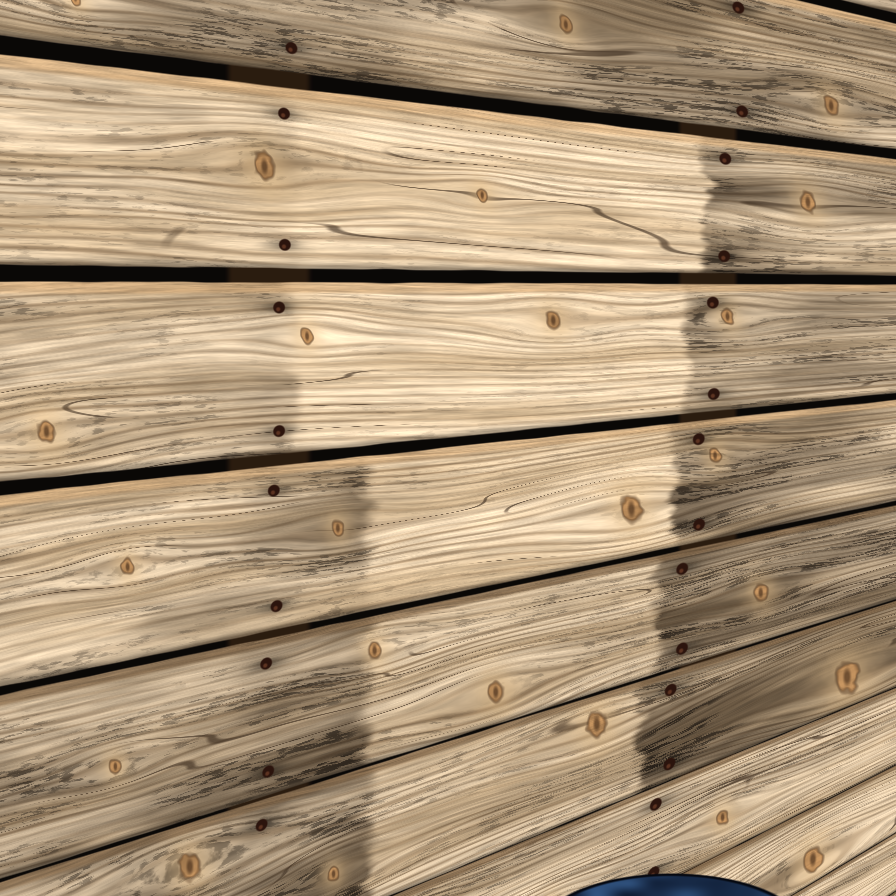
A WebGL 1 fragment shader for this texture:

```glsl
precision highp float;
uniform vec2 u_resolution;

float hash(vec2 p) {
  return fract(sin(dot(p, vec2(127.1, 311.7))) * 43758.5453);
}

float noise(vec2 p) {
  vec2 i = floor(p), f = fract(p);
  f = f * f * (3.0 - 2.0 * f);
  return mix(mix(hash(i), hash(i + vec2(1.0, 0.0)), f.x),
             mix(hash(i + vec2(0.0, 1.0)), hash(i + 1.0), f.x), f.y);
}

float fbm(vec2 p) {
  float sum = 0.0, amp = 0.5;
  for (int i = 0; i < 4; i++) {
    sum += amp * noise(p);
    p = p * 2.03 + 17.3;
    amp *= 0.5;
  }
  return sum / 0.9375;
}

void main() {
  vec2 uv = gl_FragCoord.xy / u_resolution;
  float x = uv.x;

  // Perspective: board joint k lies at y = a - b*k + c*k*k
  float a = mix(0.95, 0.828, x);
  float b = mix(0.262, 0.146, x);
  float c = mix(0.0072, 0.0054, x);
  float boardHeight = sqrt(max(b * b - 4.0 * c * (a - uv.y), 0.0004));
  float k = (b - boardHeight) / (2.0 * c);
  float row = floor(k), v = k - row;
  float px = 1.0 / u_resolution.y;
  float aa = px / boardHeight;
  float seed = row * 7.31 + 20.0;

  // Knots push the grain aside
  float grain = v + 0.16 * (noise(vec2(x * 2.5 + seed, v * 2.0 + seed)) - 0.5);
  float core = 0.0, halo = 0.0, rim = 0.0, pith = 0.0;
  for (int i = 0; i < 4; i++) {
    vec2 cell = vec2(float(i) + 3.0, row + 11.0);
    float present = step(0.3, hash(cell));
    vec2 at = vec2((float(i) + 0.15 + 0.7 * hash(cell + 31.7)) / 4.0, 0.24 + 0.52 * hash(cell + 57.1));
    float r = 0.009 + 0.012 * pow(hash(cell + 83.9), 1.5);
    vec2 d = vec2(x - at.x, (v - at.y) * boardHeight);
    float e = length(d * vec2(0.4, 1.0)) / r;
    grain -= present * 0.85 * (v - at.y) * exp(-e * e * 0.16);
    d.y -= 0.3 * d.x;
    float l = length(d * vec2(1.15, 0.9)) + r * 0.3 * (noise(d * 160.0 + cell) - 0.5);
    core = max(core, present * (1.0 - smoothstep(r * 0.7 - px, r * 0.7 + px, l)));
    rim = max(rim, present * (1.0 - smoothstep(0.0, r * 0.2, abs(l - r * 0.72))));
    halo = max(halo, present * exp(-l * l / (r * r * 3.0)));
    pith = max(pith, present * (1.0 - smoothstep(r * 0.08, r * 0.3, length(d * vec2(1.0, 0.45)))));
  }

  // Grain lines, broad tone and fine fibres
  float rings = grain * 120.0 + 9.0 * fbm(vec2(x * 3.0 + seed, grain * 9.0));
  float line = pow(0.5 + 0.5 * sin(rings), 2.5);
  line *= 0.25 + 0.95 * noise(vec2(x * 5.0 + seed, grain * 13.0));
  line = mix(line, 0.22, smoothstep(0.012, 0.03, aa));
  float tone = fbm(vec2(x * 3.0 + seed, grain * 8.0 + seed));
  float fibre = fbm(vec2(x * 24.0, grain * 95.0 + seed));
  vec3 color = mix(vec3(1.01, 0.91, 0.77), vec3(0.85, 0.74, 0.59), smoothstep(0.3, 0.8, tone));
  color = mix(color, vec3(0.53, 0.42, 0.30), 0.6 * line);
  color *= 0.84 + 0.32 * fibre;

  // Weathered ends either side of a cleaner middle
  float ragged = 0.035 * (fbm(vec2(x * 25.0, k * 12.0)) - 0.5);
  float fromLeft = 0.33 + 0.08 * smoothstep(1.0, 2.0, row) - x + ragged;
  float fromRight = x - 0.785 + 0.018 * row + ragged;
  float leftStain = smoothstep(-0.012, 0.012, fromLeft) * (0.4 + 0.6 * exp(-6.0 * max(fromLeft, 0.0)));
  float rightStain = smoothstep(-0.006, 0.008, fromRight) * (0.4 + 0.6 * exp(-6.0 * max(fromRight, 0.0)));
  float stain = max(leftStain * clamp(0.22 + 0.15 * row, 0.2, 0.8), rightStain * 0.75);
  stain = mix(stain, 0.45, step(row, -0.5));
  stain = mix(stain, 0.22, step(4.5, row));
  float patchy = fbm(vec2(x * 6.0 + seed, v * 5.0));
  stain *= 0.4 + 0.9 * smoothstep(0.25, 0.7, patchy);
  stain += 0.12 * smoothstep(0.5, 0.75, patchy) + 0.22 * smoothstep(2.0, 3.0, row) * step(row, 4.5);
  color = mix(color, color * vec3(0.49, 0.47, 0.45), clamp(stain, 0.0, 1.0));
  float mildew = smoothstep(0.56, 0.76, fbm(vec2(x * 70.0 + seed, grain * 100.0)) + 0.12 * stain);
  mildew *= smoothstep(0.35, 0.65, noise(vec2(x * 9.0 + seed, grain * 14.0)));
  color = mix(color, vec3(0.16, 0.13, 0.10), mildew * (0.12 + 0.65 * stain));

  // Long drying cracks
  float crack = abs(noise(vec2(x * 3.5 + seed, grain * 8.0 + seed)) - 0.5);
  crack = (1.0 - smoothstep(0.003, 0.014, crack)) * smoothstep(0.55, 0.72, noise(vec2(x * 6.0 - seed, v * 5.0)));
  color = mix(color, vec3(0.22, 0.16, 0.11), 0.6 * crack);

  // Knot faces
  color = mix(color, vec3(0.92, 0.77, 0.56), 0.5 * halo);
  color = mix(color, vec3(0.72, 0.54, 0.35) * (0.75 + 0.5 * fibre), core);
  color = mix(color, vec3(0.30, 0.20, 0.12), max(0.5 * rim, 0.7 * pith));

  // Rusty screws along the two studs
  for (int i = 0; i < 4; i++) {
    float side = mod(float(i), 2.0), low = floor(float(i) / 2.0);
    vec2 at = vec2(mix(0.32 - 0.007 * row, 0.811 - 0.016 * row, side), mix(0.17, 0.84, low));
    at.x += 0.006 * (hash(vec2(row, float(i))) - 0.5);
    vec2 d = vec2(x - at.x, (v - at.y) * boardHeight);
    float l = length(d);
    color *= 1.0 - 0.4 * exp(-dot(d * d, vec2(2500.0, 24000.0)));
    color = mix(color, vec3(0.17, 0.08, 0.05), 1.0 - smoothstep(0.0065 - px, 0.0065 + px, l));
    color = mix(color, vec3(0.36, 0.20, 0.13), 1.0 - smoothstep(0.001, 0.0035, length(d - vec2(-0.001, 0.002))));
  }

  // Rounded board edges and dark gaps that close lower down
  float joint = floor(k + 0.5);
  float gap = 0.005 + 0.033 * (1.0 - smoothstep(0.8, 5.0, joint));
  vec3 bevel = mix(vec3(0.87, 0.71, 0.52), vec3(0.52, 0.41, 0.29), smoothstep(2.0, 3.0, row));
  color = mix(color, bevel * (0.75 + 0.4 * fibre), 0.75 * (1.0 - smoothstep(gap + 0.04, gap + 0.07, v)));
  color *= 1.0 - 0.35 * (1.0 - smoothstep(0.0, 0.05, 1.0 - v - gap));
  float stud = 1.0 - min(smoothstep(0.04, 0.05, abs(x - 0.30)), smoothstep(0.028, 0.035, abs(x - 0.79)));
  vec3 gapColor = mix(vec3(0.04, 0.03, 0.025), vec3(0.25, 0.16, 0.08), 0.6 * stud);
  float edge = abs(k - joint) + 0.006 * (noise(vec2(x * 30.0, joint)) - 0.5);
  color = mix(color, gapColor, 1.0 - smoothstep(gap - aa, gap + aa, edge));

  // Glossy blue dome at the bottom
  float dome = length((uv - vec2(0.75, -0.04)) / vec2(0.15, 0.065));
  vec3 gloss = mix(vec3(0.04, 0.08, 0.16), vec3(0.20, 0.34, 0.52), noise(uv * vec2(30.0, 70.0)));
  gloss = mix(gloss, vec3(0.02, 0.03, 0.06), smoothstep(0.94, 0.98, dome));
  color = mix(color, gloss, 1.0 - smoothstep(1.0 - 15.0 * px, 1.0 + 15.0 * px, dome));

  gl_FragColor = vec4(clamp(color, 0.0, 1.0), 1.0);
}
```
